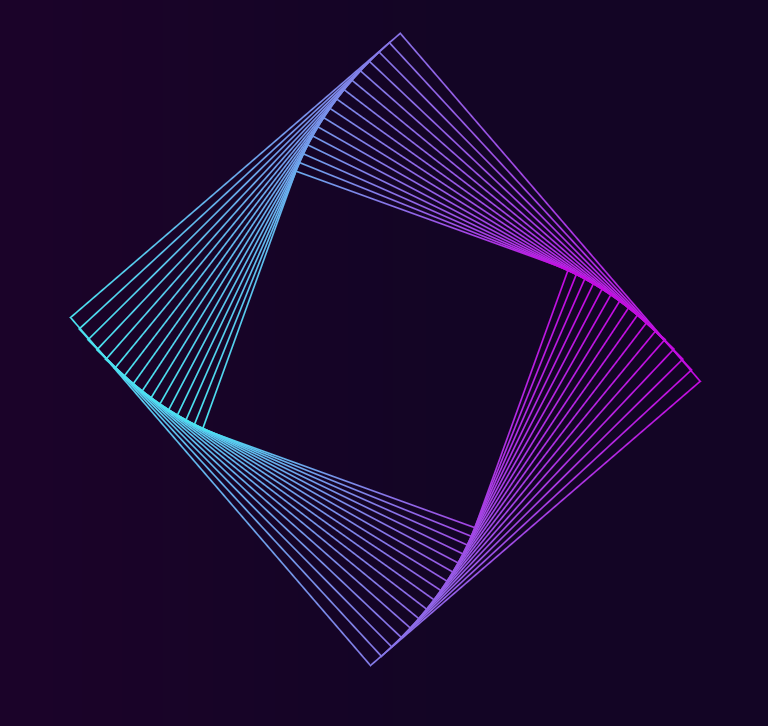
This background is drawn by a Shadertoy shader. Its source:

```glsl
#define FRAME_COUNT 16
#define CENTER vec2(0.5018, 0.5187)
#define HALF_SIZE vec2(0.3164, 0.2998)
#define START_ANGLE -0.8594
#define TURN_STEP 0.03416
#define SHRINK_STEP 0.9697
#define LINE_WIDTH 0.0023
#define CYAN vec3(0.29, 0.89, 0.94)
#define MAGENTA vec3(0.77, 0.04, 0.88)
#define NIGHT_LEFT vec3(0.105, 0.012, 0.160)
#define NIGHT_RIGHT vec3(0.076, 0.018, 0.146)

// Rotates a point into a frame turned counterclockwise by the angle
vec2 toFrame(vec2 p, float angle) {
    float c = cos(angle), s = sin(angle);
    return vec2(c * p.x + s * p.y, c * p.y - s * p.x);
}

// Distance to a rectangle outline with mitred corners
float outlineDistance(vec2 p, vec2 halfSize) {
    vec2 q = abs(p) - halfSize;
    return abs(max(q.x, q.y));
}

void mainImage(out vec4 fragColor, in vec2 fragCoord) {
    float pixel = 1.0 / iResolution.y;
    vec2 p = (fragCoord - CENTER * iResolution.xy) * pixel;

    // Dark backdrop, slightly warmer on the left
    float across = fragCoord.x / iResolution.x;
    vec3 color = mix(NIGHT_LEFT, NIGHT_RIGHT, smoothstep(0.0, 0.6, across));

    // Nested rectangles, each turned and scaled from the last
    vec2 halfSize = HALF_SIZE;
    float angle = START_ANGLE;
    for (int i = 0; i < FRAME_COUNT; i++) {
        float d = outlineDistance(toFrame(p, angle), halfSize);
        float coverage = clamp((0.5 * LINE_WIDTH - d) / pixel + 0.5, 0.0, 1.0);

        // Horizontal gradient spanning this rectangle's own width
        float extent = dot(abs(vec2(cos(angle), sin(angle))), halfSize);
        float blend = clamp(0.5 + 0.5 * p.x / extent, 0.0, 1.0);
        color = mix(color, mix(CYAN, MAGENTA, blend), coverage);

        halfSize *= SHRINK_STEP;
        angle += TURN_STEP;
    }

    fragColor = vec4(color, 1.0);
}
```
